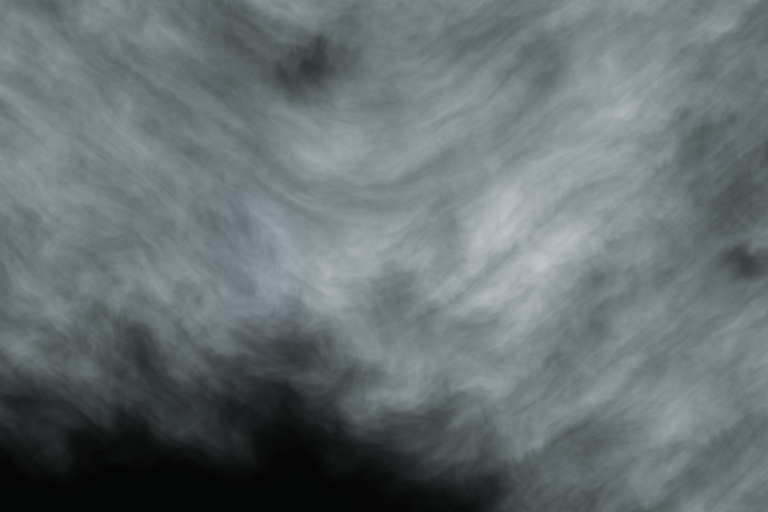
This texture is drawn by a Shadertoy shader. Its source:

```glsl
// Pale grey smoke drifting over a black lower left corner.
// Warped layers of sines form soft billows and fine fibres, drawn out along
// a V-shaped flow; broad soft masks place the light and the shade.

// Layered sines: every octave is turned, bent by its own waves and added.
float smoke(vec2 q, float fineness)
{
    mat2 turn = mat2(0.80, 0.60, -0.60, 0.80);
    float sum = 0.0, weight = 0.5;
    for (int i = 0; i < 6; i++)
    {
        q = turn * q * 1.7 + 2.3;
        q += 0.36 * sin(q.yx * 1.2 + float(i) * 1.9);
        sum += weight * sin(q.x) * sin(q.y);
        weight *= fineness;
    }
    return sum;
}

// Soft elliptical spot, its long axis turned by the given angle.
float spot(vec2 p, vec2 centre, vec2 radius, float angle)
{
    vec2 d = p - centre;
    float c = cos(angle), s = sin(angle);
    d = vec2(c * d.x + s * d.y, c * d.y - s * d.x) / radius;
    return exp(-dot(d, d));
}

void mainImage(out vec4 fragColor, in vec2 fragCoord)
{
    vec2 p = fragCoord / iResolution.y;

    // Billows, and fibres along a flow that falls to the middle and rises again
    float billow = smoke(p * vec2(3.6, 4.6) + 1.7, 0.55);
    float detail = smoke(p * 9.0 + vec2(8.1, 3.4), 0.68);
    float mottle = smoke(p * 38.0 + vec2(2.7, 9.2), 0.75);
    float bend = sqrt((p.x - 0.72) * (p.x - 0.72) + 0.03);
    float across = p.y - 0.8 * bend + 0.035 * billow + 0.012 * detail;
    float streak = smoke(vec2(p.x * 4.5, across * 11.0) + 5.3, 0.62);
    float fibre = smoke(vec2(p.x * 10.0 + billow, across * 30.0) + 1.1, 0.65);

    // Mid grey with texture
    vec2 soft = p + 0.05 * vec2(billow, detail);
    float light = 0.437 + 0.07 * billow + 0.07 * detail + 0.08 * streak;
    light += 0.045 * fibre + 0.016 * mottle;

    // Bright drift right of the middle, paler haze around it
    light += 0.15 * spot(soft, vec2(1.04, 0.56), vec2(0.30, 0.12), 0.75);
    light += 0.12 * spot(soft, vec2(0.96, 0.67), vec2(0.52, 0.26), 0.55);
    light += 0.08 * spot(soft, vec2(1.20, 0.30), vec2(0.35, 0.18), -0.5);
    light += 0.07 * spot(soft, vec2(0.15, 0.68), vec2(0.40, 0.30), 0.0);
    light += 0.08 * spot(soft, vec2(0.58, 0.46), vec2(0.26, 0.05), -1.0);

    // Hollows in the cloud
    light -= 0.20 * spot(soft, vec2(0.61, 0.85), vec2(0.09, 0.06), 0.6);
    light -= 0.08 * spot(soft, vec2(0.48, 0.88), vec2(0.20, 0.14), 0.2);
    light -= 0.13 * spot(soft, vec2(0.81, 0.40), vec2(0.12, 0.10), 0.7);
    light -= 0.10 * spot(soft, vec2(1.43, 0.66), vec2(0.16, 0.24), 0.0);
    light -= 0.20 * spot(soft, vec2(1.49, 0.49), vec2(0.07, 0.05), 0.0);

    // Black ground whose edge sinks away to the right
    float edge = mix(0.24, -0.28, smoothstep(0.6, 1.4, p.x));
    float height = p.y - edge + 0.06 * billow + 0.04 * streak + 0.04 * detail;
    light = max(light, 0.0) * smoothstep(-0.20, 0.21, height) + 0.018;

    // Cool grey, whiter in the highlights, bluish left of the middle
    float cool = 0.09 - 0.05 * smoothstep(0.52, 0.72, light);
    vec3 color = light * vec3(1.0 - cool, 1.0, 1.02);
    color += vec3(0.0, -0.008, 0.014) * spot(soft, vec2(0.50, 0.47), vec2(0.10, 0.18), 0.3);

    fragColor = vec4(clamp(color, 0.0, 1.0), 1.0);
}
```
